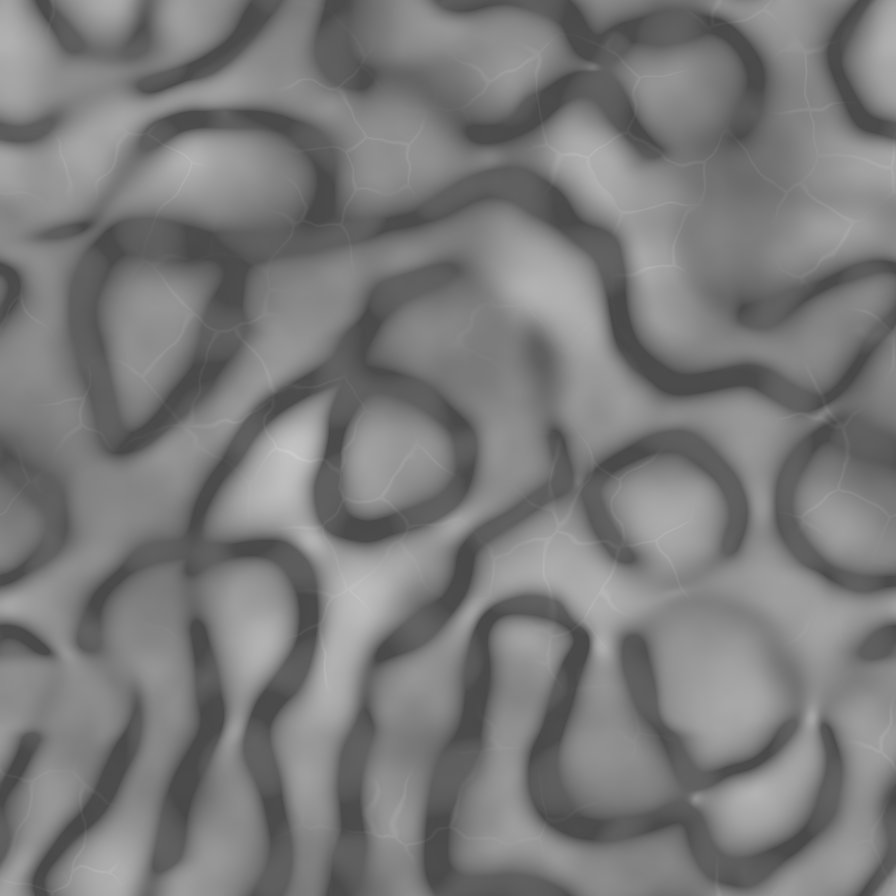
This texture is drawn by a Shadertoy shader. Its source:

```glsl
// Soft grey labyrinth of rounded, winding folds above a darker, lumpy floor.
// Narrow grooves follow the zero lines of a ring of plane waves with whole wave
// numbers; wrapping noise varies the tone and cell borders give faint veins.

const float TAU = 6.2831853;
const int WAVES = 26;

// Integer hash of a wrapped cell, 0 to 1
float hash(vec2 cell, float seed) {
    uvec3 v = uvec3(cell.x, cell.y, seed) * 1664525u + 1013904223u;
    v.x += v.y * v.z; v.y += v.z * v.x; v.z += v.x * v.y;
    v ^= v >> 16u;
    v.x += v.y * v.z; v.y += v.z * v.x; v.z += v.x * v.y;
    return float(v.z >> 8u) / 16777216.0;
}

// Value noise that wraps after a whole number of cells
float noise(vec2 uv, float cells, float seed) {
    vec2 p = uv * cells;
    vec2 c = floor(p);
    vec2 w = p - c;
    w = w * w * w * (w * (w * 6.0 - 15.0) + 10.0);
    vec2 a = mod(c, cells);
    vec2 b = mod(c + 1.0, cells);
    return mix(mix(hash(a, seed), hash(vec2(b.x, a.y), seed), w.x),
               mix(hash(vec2(a.x, b.y), seed), hash(b, seed), w.x), w.y);
}

float fbm(vec2 uv, float cells, float seed) {
    float sum = 0.0, weight = 0.56;
    for (int i = 0; i < 3; i++) {
        sum += weight * noise(uv, cells, seed + float(i));
        cells *= 2.0;
        weight *= 0.5;
    }
    return sum;
}

// Winding bands, evenly spread from -1 to 1
float bandField(vec2 uv, float scale, float seed) {
    float wave = 0.0;
    vec2 slope = vec2(0.0);
    for (int i = 0; i < WAVES; i++) {
        float id = float(i);
        float angle = 0.5 * TAU * (id + hash(vec2(id, 1.0), seed)) / float(WAVES);
        // Bands falling to the right are broader, level ones are weaker
        float diagonal = 0.5 + 0.5 * cos(2.0 * angle - 0.25 * TAU);
        float frequency = scale * mix(5.3, 3.9, diagonal * diagonal);
        float weight = 1.0 + 0.25 * cos(2.0 * angle - 1.2);
        vec2 k = round(frequency * vec2(cos(angle), sin(angle)));
        float phase = TAU * (dot(k, uv) + hash(vec2(id, 2.0), seed));
        wave += weight * cos(phase);
        slope -= weight * normalize(k) * sin(phase);
    }
    return wave / sqrt(wave * wave + 2.0 * dot(slope, slope) + 0.6);
}

// Rounded cross section, from 0 at the rim to 1 at the crest
float dome(float height, float rim) {
    float d = 1.0 - clamp((height - rim) / (1.0 - rim), 0.0, 1.0);
    return pow(1.0 - d * d, 0.75);
}

// Thin lines along the borders of wrapped random cells
float veins(vec2 uv, float cells, float seed) {
    vec2 p = uv * cells;
    vec2 base = floor(p);
    float nearest = 9.0, second = 9.0;
    for (int y = -1; y <= 1; y++)
    for (int x = -1; x <= 1; x++) {
        vec2 c = base + vec2(x, y);
        vec2 id = mod(c, cells);
        float d = length(c + vec2(hash(id, seed), hash(id, seed + 1.0)) - p);
        second = min(second, max(nearest, d));
        nearest = min(nearest, d);
    }
    return 1.0 - smoothstep(0.0, 0.07, second - nearest);
}

float smoothMax(float a, float b, float k) {
    float h = max(k - abs(a - b), 0.0) / k;
    return max(a, b) + 0.25 * k * h * h;
}

void mainImage(out vec4 fragColor, in vec2 fragCoord) {
    vec2 uv = fragCoord / iResolution.xy;

    // Bending of the folds
    vec2 bend = vec2(fbm(uv, 5.0, 11.0), fbm(uv, 5.0, 21.0)) - 0.5;
    vec2 bent = uv + 0.075 * bend;

    // Both signs of the bands are folds; bridges let some grooves end blindly
    float bridge = 0.55 * smoothstep(0.62, 0.9, noise(uv, 9.0, 131.0));
    float height = length(vec2(bandField(bent, 1.0, 51.0), bridge));
    float rim = 0.2 + 0.22 * (noise(uv, 5.0, 41.0) - 0.5);

    // Raised folds with uneven brightness, over a low and dark floor
    float tone = fbm(uv, 6.0, 31.0) - 0.5;
    float ridge = 0.29 + dome(height, rim) * (0.295 + 0.42 * tone);
    float lumps = 0.285 + 0.09 * dome(bandField(bent, 2.0, 61.0), -0.4);
    float grey = smoothMax(ridge, lumps, 0.025);

    // Faint broken veins and mottling
    vec2 frayed = uv + 0.04 * (vec2(fbm(uv, 16.0, 71.0), fbm(uv, 16.0, 81.0)) - 0.5);
    float patches = smoothstep(0.45, 0.85, noise(uv, 11.0, 91.0));
    grey += 0.035 * patches * veins(frayed, 13.0, 101.0);
    grey += 0.03 * (fbm(uv, 24.0, 111.0) - 0.5);

    fragColor = vec4(vec3(grey), 1.0);
}
```
